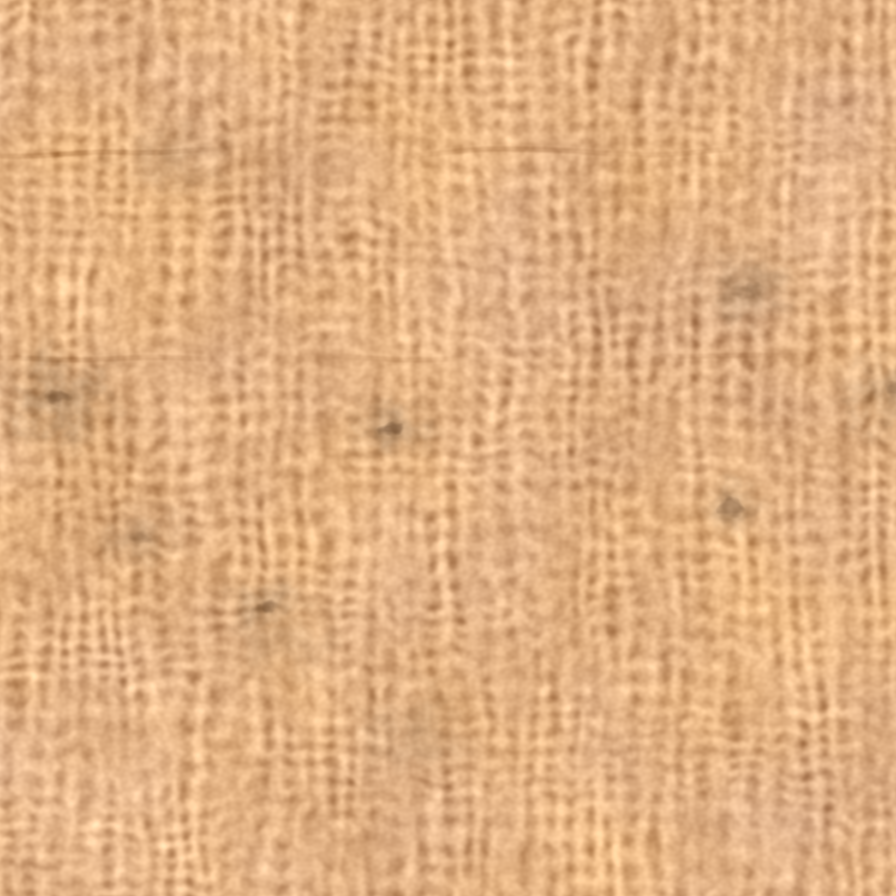
Reproduce this texture procedurally as a WebGL 1 fragment shader.

```glsl
precision highp float;
// Coarse burlap: soft vertical threads crossed by rows of small dark gaps.
// A warped thread grid and layered gradient noise give one tone value, which
// shifts a straw colour; clouds, grey smudges and dark flecks age the cloth.

uniform vec2 u_resolution;

const float TAU = 6.28318;
const vec2 THREADS = vec2(40.0, 46.0);
const vec3 STRAW = vec3(0.885, 0.694, 0.512);
const vec3 TONE_AXIS = vec3(0.98, 1.04, 1.0);
const vec3 SMUDGE = vec3(0.68, 0.55, 0.42);
const vec3 FLECK = vec3(0.47, 0.33, 0.21);

vec2 hash2(vec2 p) {
  vec3 q = fract(p.xyx * vec3(0.1031, 0.1030, 0.0973));
  q += dot(q, q.yzx + 33.33);
  return fract((q.xx + q.yz) * q.zy);
}

// Slope of one lattice corner, applied to the offset from it.
float corner(vec2 cell, vec2 offset) {
  float angle = TAU * hash2(cell).x;
  return dot(vec2(cos(angle), sin(angle)), offset);
}

float gradientNoise(vec2 p) {
  vec2 i = floor(p), f = fract(p);
  vec2 s = f * f * f * (f * (f * 6.0 - 15.0) + 10.0);
  vec2 e = vec2(1.0, 0.0);
  float low = mix(corner(i, f), corner(i + e.xy, f - e.xy), s.x);
  float high = mix(corner(i + e.yx, f - e.yx), corner(i + 1.0, f - 1.0), s.x);
  return 1.6 * mix(low, high, s.y);
}

float cloudNoise(vec2 p) {
  float sum = 0.0, gain = 0.6;
  for (int i = 0; i < 3; i++) {
    sum += gain * gradientNoise(p);
    p = p * 2.1 + 17.3;
    gain *= 0.55;
  }
  return sum;
}

// Thread coordinates: whole numbers are thread centres, with uneven spacing.
vec2 threadGrid(vec2 uv) {
  vec2 grid = uv * THREADS;
  grid.x += 0.7 * gradientNoise(uv * vec2(9.0, 2.5) + 3.1)
          + 0.25 * gradientNoise(uv * vec2(24.0, 14.0) + 41.0);
  grid.y += 0.9 * gradientNoise(uv * vec2(3.0, 8.0) + 71.7)
          + 0.35 * gradientNoise(uv * vec2(38.0, 16.0) + 9.4);
  return grid;
}

// Light ridges, dark gaps between them, and pale knots where threads cross.
float weaveTone(vec2 grid, vec2 uv) {
  float ridge = cos(TAU * grid.x);
  float row = cos(TAU * grid.y);
  float gap = 0.5 - 0.5 * ridge;
  float strength = 1.0 + 0.9 * gradientNoise(uv * vec2(17.0, 9.0) + 55.0);
  float tone = 0.046 * ridge * strength;
  tone += row * mix(0.015, 0.046, gap) * strength;
  float knot = gradientNoise(grid * vec2(1.0, 1.15) + 23.0);
  return tone + 0.065 * knot;
}

// Long streaks along the threads plus short fibre grain.
float fibreTone(vec2 uv) {
  float streak = gradientNoise(uv * vec2(52.0, 7.0) + 12.0);
  float grain = gradientNoise(uv * vec2(95.0, 80.0) + 37.0);
  float fuzz = gradientNoise(uv * vec2(150.0, 170.0) + 5.0);
  return 0.035 * streak + 0.052 * grain + 0.026 * fuzz;
}

// A thin pulled weft thread that wanders and fades along its length.
float pulledThread(vec2 uv, float height, float seed) {
  float bend = 0.006 * gradientNoise(vec2(uv.x * 7.0, seed));
  float fade = smoothstep(-0.2, 0.4, gradientNoise(vec2(uv.x * 4.0, seed + 8.5)));
  return fade * (1.0 - smoothstep(0.001, 0.005, abs(uv.y - height - bend)));
}

// x: soft stain cover, y: small dark fleck cover.
vec2 blemishes(vec2 uv) {
  vec2 cover = vec2(0.0);
  float rough = cloudNoise(uv * vec2(30.0, 34.0) + 90.0);
  for (int i = 0; i < 10; i++) {
    float id = float(i);
    vec2 centre = hash2(vec2(id * 7.3 + 2.0, 19.0));
    vec2 traits = hash2(vec2(id * 3.7 + 5.0, 61.0));
    float size = mix(0.022, 0.05, traits.x);
    float reach = length((uv - centre) * vec2(0.9, 1.1)) / size + 0.8 * rough;
    float stain = exp(-reach * reach) * mix(0.25, 0.7, traits.y);
    float spot = length((uv - centre) * vec2(0.7, 1.2)) / 0.009 + 1.2 * rough;
    float fleck = (1.0 - smoothstep(0.3, 1.3, spot)) * traits.y;
    cover = max(cover, vec2(stain, 0.75 * fleck));
  }
  return cover;
}

void main() {
  vec2 uv = gl_FragCoord.xy / min(u_resolution.x, u_resolution.y);
  float cloud = cloudNoise(uv * vec2(5.0, 4.0) + 31.0);
  float warmth = cloudNoise(uv * 4.0 + 64.0);

  float tone = weaveTone(threadGrid(uv), uv) + fibreTone(uv) + 0.05 * cloud;
  tone -= 0.08 * pulledThread(uv, 0.83, 2.4);
  tone -= 0.06 * pulledThread(uv, 0.6, 6.4);

  vec3 color = STRAW + tone * TONE_AXIS;
  color += warmth * vec3(0.015, 0.0, -0.045);

  vec2 cover = blemishes(uv);
  color = mix(color, SMUDGE + 0.8 * tone, cover.x);
  color = mix(color, FLECK + 0.5 * tone, cover.y);
  gl_FragColor = vec4(clamp(color, 0.0, 1.0), 1.0);
}
```
